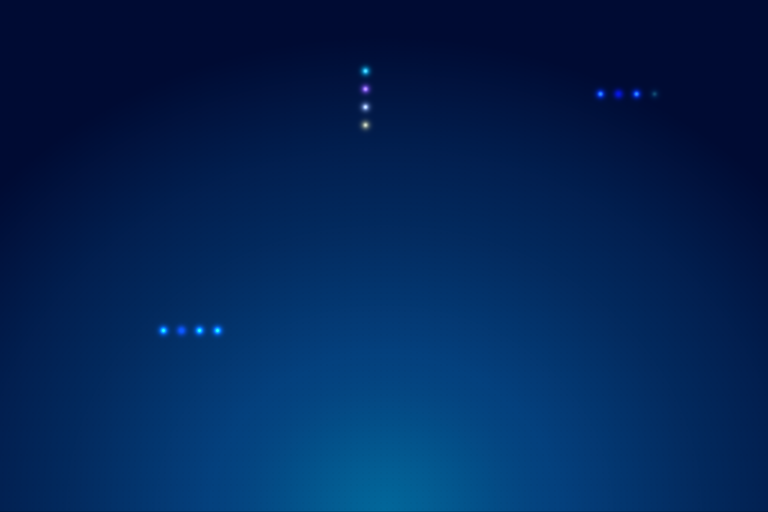
This background is drawn by a WebGL 1 fragment shader. Its source:

```glsl
precision highp float;

uniform vec2 u_resolution;

const float BEAD_SPACING = 0.0352;
const float GRID_PITCH = 0.01172;

// Elliptical light rising from the middle of the lower edge
vec3 oceanGlow(vec2 p, vec2 radius) {
    float t = length(p / radius);
    vec3 color = mix(vec3(0.008, 0.41, 0.61), vec3(0.016, 0.25, 0.49), smoothstep(-0.06, 0.37, t));
    color = mix(color, vec3(0.010, 0.165, 0.37), clamp((t - 0.34) / 0.26, 0.0, 1.0));
    color = mix(color, vec3(0.006, 0.120, 0.31), clamp((t - 0.60) / 0.17, 0.0, 1.0));
    return mix(color, vec3(0.0, 0.043, 0.20), clamp((t - 0.77) / 0.24, 0.0, 1.0));
}

// Fine grid of faint dark dots
float dotGrid(vec2 p, float pitch) {
    vec2 cell = (fract(p / pitch) - 0.5) * pitch;
    return 1.0 - smoothstep(0.0005, 0.0025, length(cell));
}

float softSpot(vec2 p, float radius) {
    return exp(-dot(p, p) / (radius * radius));
}

// Four beads in a line; each column holds halo colour and core strength
vec3 beadRow(vec2 p, vec2 start, vec2 stride, mat4 beads, vec3 coreColor) {
    vec3 light = vec3(0.0);
    for (int i = 0; i < 4; i++) {
        vec2 offset = p - start - stride * float(i);
        vec4 bead = beads[i];
        light += bead.rgb * softSpot(offset, 0.0088);
        light += coreColor * bead.a * softSpot(offset, 0.0042);
    }
    return light;
}

void main() {
    vec2 p = (gl_FragCoord.xy - vec2(0.5 * u_resolution.x, 0.0)) / u_resolution.y;

    // Background
    vec3 color = oceanGlow(p, vec2(1.02, 0.92));
    color *= 1.0 - 0.035 * dotGrid(p, GRID_PITCH);
    color *= mix(0.8, 1.0, smoothstep(0.0005, 0.003, p.y));

    // Bead colours
    vec4 azure = vec4(0.0, 0.31, 0.82, 0.85);
    vec4 plainBlue = vec4(0.04, 0.18, 0.70, 0.0);
    vec4 royal = vec4(0.0, 0.12, 0.76, 0.65);
    vec4 indigo = vec4(0.02, 0.04, 0.70, 0.0);
    vec4 dimTeal = vec4(0.0, 0.09, 0.13, 0.25);
    vec4 cyan = vec4(0.0, 0.54, 0.60, 0.40);
    vec4 violet = vec4(0.42, 0.18, 0.60, 0.45);
    vec4 silver = vec4(0.40, 0.43, 0.50, 0.55);
    vec4 gold = vec4(0.48, 0.43, 0.20, 0.45);

    // Bead groups
    vec2 across = vec2(BEAD_SPACING, 0.0);
    vec2 down = vec2(0.0, -BEAD_SPACING);
    color += beadRow(p, vec2(-0.4307, 0.3545), across,
        mat4(azure, plainBlue, azure, azure), vec3(0.15, 0.70, 0.45));
    color += beadRow(p, vec2(0.4229, 0.8164), across,
        mat4(royal, indigo, royal, dimTeal), vec3(0.30, 0.65, 0.45));
    color += beadRow(p, vec2(-0.0361, 0.8613), down,
        mat4(cyan, violet, silver, gold), vec3(0.80, 0.80, 0.75));

    gl_FragColor = vec4(clamp(color, 0.0, 1.0), 1.0);
}
```
